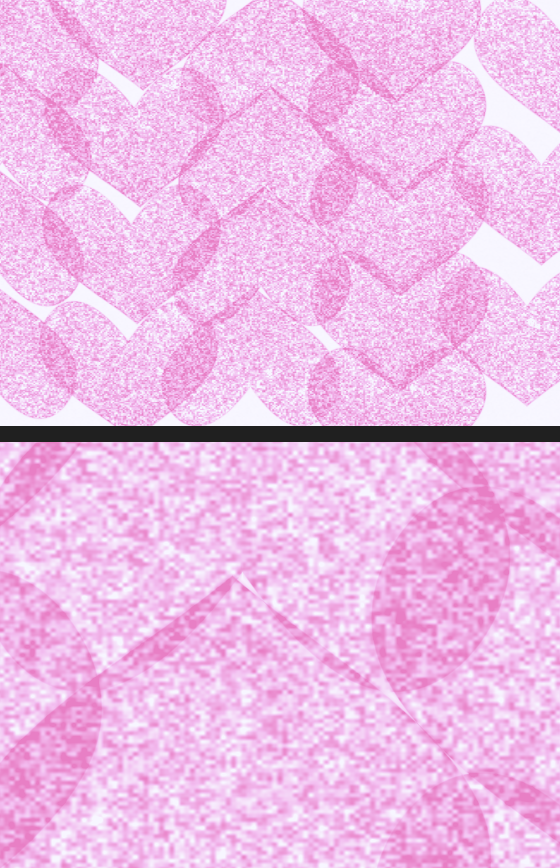
Top: the whole. Bottom: its middle third, enlarged.
A Shadertoy shader for this pattern:

```glsl
const vec3 PAPER = vec3(0.97, 0.965, 1.0);
const vec3 PINK = vec3(0.95, 0.74, 0.94);
const vec3 ROSE = vec3(0.915, 0.53, 0.795);
const float HALF_WIDTH = 0.209;    // heart size, in canvas heights
const float HALF_DEPTH = 0.1165;   // half the distance from tip to notch
const float EDGE_WIDTH = 0.0026;
const float EDGE_INK = 0.62;
const float LAYER_INK = 0.94;
const float GRAIN_AMOUNT = 2.5;
const float GRAIN_SCALE = 310.0;
const float WEAR_SCALE = 17.0;
const float SPOT_RADIUS = 0.010;

// Each column of stamps: first tip (xy) and step to the next tip (zw)
const int COLUMNS = 5;
const vec4 PATH[COLUMNS] = vec4[COLUMNS](
    vec4(0.022, 1.079, -0.017, -0.226),
    vec4(0.336, 0.788, -0.007, -0.274),
    vec4(0.640, 1.034, -0.005, -0.236),
    vec4(0.920, 0.753, 0.012, -0.224),
    vec4(1.322, 0.683, -0.051, -0.305));
// Change of step per row (xy), facing up or down (z), sideways lean (w)
const vec4 TRAIT[COLUMNS] = vec4[COLUMNS](
    vec4(0.0, -0.019, -1.0, 0.0),
    vec4(0.0, 0.0, 1.0, -0.06),
    vec4(-0.010, 0.0, -1.0, -0.03),
    vec4(-0.006, 0.0, 1.0, 0.0),
    vec4(0.017, -0.026, 1.0, 0.0));
const int ROWS[COLUMNS] = int[COLUMNS](4, 4, 4, 5, 3);

float hash(vec2 p) {
    vec3 q = fract(vec3(p.xyx) * 0.1031);
    q += dot(q, q.yzx + 33.33);
    return fract((q.x + q.y) * q.z);
}

float noise(vec2 p) {
    vec2 cell = floor(p), f = fract(p);
    f = f * f * (3.0 - 2.0 * f);
    return mix(mix(hash(cell), hash(cell + vec2(1, 0)), f.x),
               mix(hash(cell + vec2(0, 1)), hash(cell + vec2(1, 1)), f.x), f.y);
}

// Heart as a bent oval: tip at the origin, lobes along +y
float heartField(vec2 p) {
    float t = abs(p.x) / HALF_WIDTH;
    float middle = HALF_DEPTH * (1.0 + 2.01 * t - 1.09 * t * t);
    float swell = HALF_DEPTH * max(1.0 + 0.5 * t * (1.0 - t), 0.5);
    float y = (p.y - middle) / swell;
    return sqrt(y * y + t * t * t) - 1.0;
}

float heartDistance(vec2 p) {
    const vec2 e = vec2(0.001, 0.0);
    float f = heartField(p);
    vec2 slope = vec2(heartField(p + e.xy) - heartField(p - e.xy),
                      heartField(p + e.yx) - heartField(p - e.yx)) / (2.0 * e.x);
    return f / max(length(slope), 1.0);
}

// Returns ink (x) and coverage (y) of one stamped heart
vec2 stamp(vec2 p, float seed, float pixel) {
    float d = heartDistance(p);
    float inside = 1.0 - smoothstep(-pixel, pixel, d);

    // Uneven pressure, paler towards the lobes
    float along = clamp(p.y / 0.33, 0.0, 1.0);
    float patches = noise(p * WEAR_SCALE + seed * 91.0);
    float pressure = mix(0.87, 1.12, hash(vec2(seed, 7.0))) * mix(1.17, 0.84, along);
    pressure *= 0.87 + 0.26 * patches;
    float pale = smoothstep(0.62, 0.95, patches) * smoothstep(0.5, 0.85, along);
    pressure *= 1.0 - 0.6 * pale;

    // One small missed spot
    vec2 spot = vec2(mix(-0.15, 0.1, hash(vec2(seed, 3.0))), mix(0.16, 0.25, hash(vec2(seed, 5.0))));
    pressure *= smoothstep(0.3, 1.2, length(p - spot) / SPOT_RADIUS);

    // Ink squeezed to the rim, strongest on the straight sides
    float width = max(EDGE_WIDTH, 0.8 * pixel);
    float rim = (d + 0.4 * width) / width;
    float edge = exp(-rim * rim) * mix(1.1, 0.55, along) * (0.6 + 0.8 * noise(p * 60.0 + seed));
    return vec2(LAYER_INK * pressure * inside + EDGE_INK * edge, inside);
}

void mainImage(out vec4 fragColor, in vec2 fragCoord) {
    vec2 uv = fragCoord / iResolution.y;
    float pixel = 1.0 / iResolution.y;

    // Layer the overlapping stamps
    float ink = 0.0, covered = 0.0;
    for (int c = 0; c < COLUMNS; c++) {
        for (int r = 0; r < ROWS[c]; r++) {
            float k = float(r);
            vec2 tip = PATH[c].xy + PATH[c].zw * k + TRAIT[c].xy * (0.5 * k * (k - 1.0));
            vec2 p = uv - tip;
            p.y *= TRAIT[c].z;
            p.x -= TRAIT[c].w * p.y;
            vec2 layer = stamp(p, float(c * 8 + r + 1), pixel);
            ink += layer.x;
            covered = max(covered, layer.y);
        }
    }
    ink = 2.8 * (1.0 - exp(-0.4 * ink));

    // Speckle of ink on rough paper
    vec2 weave = uv * vec2(0.8, 1.0) * GRAIN_SCALE;
    float grain = 0.65 * noise(weave) + 0.35 * noise(weave * 0.52 + 40.0) - 0.5;
    ink += covered * GRAIN_AMOUNT * grain;
    ink = clamp(ink, 0.0, 2.15);

    vec3 color = mix(PAPER, PINK, min(ink, 1.0));
    color = mix(color, ROSE, max(ink - 1.0, 0.0));
    fragColor = vec4(color + 0.012 * grain * (1.0 - covered), 1.0);
}
```
